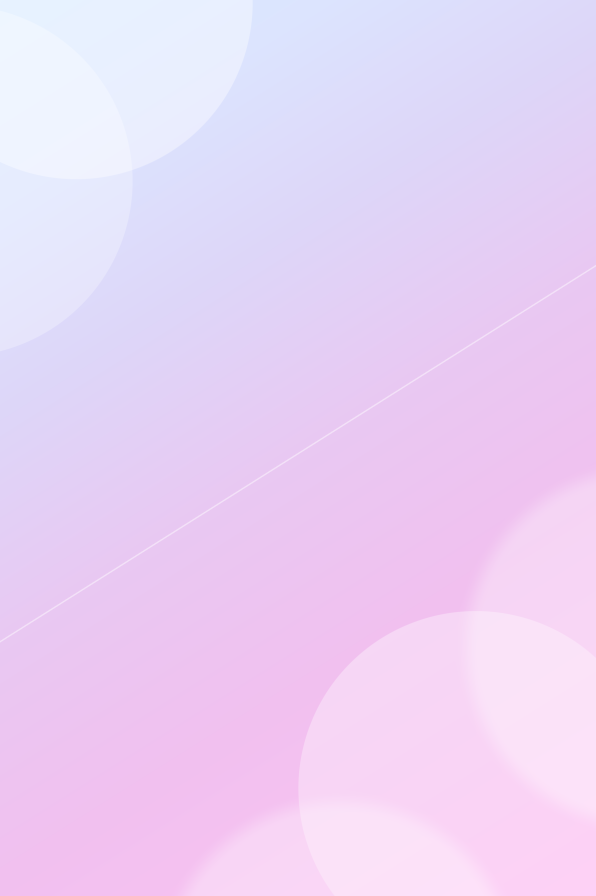
Write a Shadertoy shader that draws this background.

```glsl
const int STOP_COUNT = 6;
const float STOP_POS[STOP_COUNT] = float[](0.0, 0.195, 0.39, 0.605, 0.833, 1.2);
const vec3 STOP_COLOR[STOP_COUNT] = vec3[](
    vec3(0.840, 0.918, 1.000),
    vec3(0.863, 0.894, 0.996),
    vec3(0.867, 0.839, 0.973),
    vec3(0.912, 0.784, 0.949),
    vec3(0.945, 0.753, 0.938),
    vec3(0.992, 0.769, 0.953));

// Discs: centre x, centre y, radius, edge softness (canvas heights)
const int DISC_COUNT = 5;
const vec4 DISC[DISC_COUNT] = vec4[](
    vec4( 0.085,  0.997, 0.197, 0.0),
    vec4(-0.048,  0.798, 0.196, 0.0),
    vec4( 0.531,  0.120, 0.198, 0.0),
    vec4( 0.720,  0.277, 0.199, 0.014),
    vec4( 0.379, -0.092, 0.197, 0.014));

// White opacity at the upper left and lower right of each disc
const vec2 DISC_OPACITY[DISC_COUNT] = vec2[](
    vec2(0.42, 0.38), vec2(0.32, 0.27), vec2(0.36, 0.20),
    vec2(0.32, 0.36), vec2(0.32, 0.36));

const vec2 SLOPE_NORMAL = vec2(0.534, -0.846);
const float LINE_POS = 0.606;
const float LINE_HALF_WIDTH = 0.0008;
const float LINE_OPACITY = 0.45;

vec3 diagonalGradient(float t) {
    vec3 color = STOP_COLOR[0];
    for (int i = 1; i < STOP_COUNT; i++) {
        float blend = (t - STOP_POS[i - 1]) / (STOP_POS[i] - STOP_POS[i - 1]);
        color = mix(color, STOP_COLOR[i], clamp(blend, 0.0, 1.0));
    }
    return color;
}

float discOpacity(vec2 p, vec4 disc, vec2 opacity, float pixel) {
    vec2 offset = p - disc.xy;
    float edge = max(disc.w, 0.7 * pixel);
    float coverage = 1.0 - smoothstep(-edge, edge, length(offset) - disc.z);
    float across = 0.5 + 0.5 * dot(offset, SLOPE_NORMAL) / disc.z;
    return coverage * mix(opacity.x, opacity.y, clamp(across, 0.0, 1.0));
}

void mainImage(out vec4 fragColor, in vec2 fragCoord) {
    float pixel = 1.0 / iResolution.y;
    vec2 p = fragCoord * pixel;

    // Distance from the upper left corner along the slope normal
    float t = dot(p - vec2(0.0, 1.0), SLOPE_NORMAL);
    vec3 color = diagonalGradient(t);

    // Thin diagonal line
    float lineDistance = abs(t - LINE_POS) - LINE_HALF_WIDTH;
    float line = clamp(0.5 - lineDistance / pixel, 0.0, 1.0);
    color = mix(color, vec3(1.0), LINE_OPACITY * line);

    // Translucent discs
    for (int i = 0; i < DISC_COUNT; i++) {
        color = mix(color, vec3(1.0), discOpacity(p, DISC[i], DISC_OPACITY[i], pixel));
    }

    fragColor = vec4(color, 1.0);
}
```
